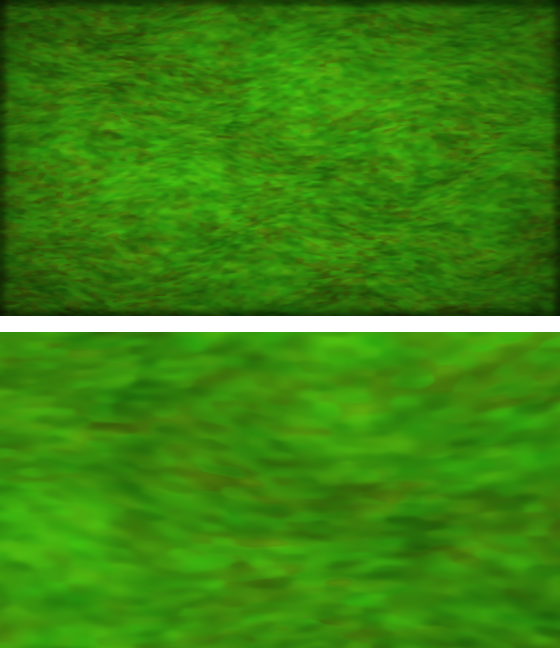
Top: the whole. Bottom: its middle third, enlarged.
Reproduce this texture procedurally as a WebGL 1 fragment shader.

```glsl
precision highp float;
uniform vec2 u_resolution;

#define BASE_GREEN 0.56
#define BLUE_RATIO 0.085
#define RED_RATIO 0.402
#define TINT_SPREAD 0.28
#define WAVINESS 0.014
#define PATCH_SIZE vec2(0.34, 0.15)
#define TUFT_SIZE vec2(0.10, 0.038)
#define BLADE_SIZE vec2(0.038, 0.0135)
#define FINE_SIZE vec2(0.021, 0.0085)
#define FLECK_DEPTH 0.16
#define VIGNETTE 0.45
#define BORDER_WIDTH 0.035

vec2 hash2(vec2 cell) {
  vec2 k = vec2(dot(cell, vec2(127.1, 311.7)), dot(cell, vec2(269.5, 183.3)));
  return fract(sin(k) * 43758.5453);
}

// Soft cellular noise: x is brightness, y is tint, both around zero
vec2 softCells(vec2 p) {
  vec2 base = floor(p);
  vec2 sum = vec2(0.0);
  float total = 0.0;
  for (int j = -1; j <= 1; j++) {
    for (int i = -1; i <= 1; i++) {
      vec2 cell = base + vec2(float(i), float(j));
      vec2 offset = cell + 0.15 + 0.7 * hash2(cell) - p;
      float reach = max(0.0, 1.0 - dot(offset, offset) / 1.9);
      float weight = pow(reach, 4.5) + 1e-4;
      sum += weight * hash2(cell + 57.3);
      total += weight;
    }
  }
  return sum / total - 0.5;
}

// Layered sines tilt the lie of the grass gently either way
vec2 bend(vec2 p) {
  float wave = sin(p.x * 5.3 + p.y * 8.0 + 0.7) + 0.6 * sin(p.x * 12.1 - p.y * 15.0 + 1.3);
  return vec2(p.x + 0.01 * sin(p.y * 23.0), p.y + WAVINESS * wave);
}

// Dark rim times a broad radial falloff
float vignette(vec2 p, vec2 halfSize) {
  vec2 rim = mix(vec2(0.58), vec2(1.0), smoothstep(0.0, BORDER_WIDTH, halfSize - abs(p)));
  float falloff = 1.0 - VIGNETTE * smoothstep(0.4, 1.5, length(p / halfSize));
  return rim.x * rim.y * falloff;
}

void main() {
  vec2 halfSize = 0.5 * u_resolution / u_resolution.y;
  vec2 p = gl_FragCoord.xy / u_resolution.y - halfSize;

  // Layers from broad patches down to single blades
  vec2 lie = bend(p);
  vec2 patches = softCells(lie / PATCH_SIZE + 11.0);
  vec2 tufts = softCells(lie / TUFT_SIZE + 23.0);
  vec2 blades = softCells(lie / BLADE_SIZE + 37.0);
  vec2 fine = softCells(lie / FINE_SIZE + 71.0);
  float shade = 1.0 + 0.22 * patches.x + 0.26 * tufts.x + 0.30 * blades.x + 0.27 * fine.x;

  // Soft olive flecks gather in the rougher tufts
  float rough = smoothstep(-0.15, 0.25, tufts.y + 0.6 * patches.y);
  float fleck = rough * smoothstep(-0.08, 0.30, fine.y + 0.5 * blades.y);
  shade *= 1.02 - FLECK_DEPTH * fleck;
  float green = BASE_GREEN * shade * vignette(p, halfSize);

  // Tint runs from pure green to olive
  float tint = 0.3 * patches.y + 0.4 * tufts.y + 0.5 * blades.y + 0.4 * fine.y + 0.35 * fleck;
  float red = green * (RED_RATIO + TINT_SPREAD * tint);
  gl_FragColor = vec4(red, green, green * BLUE_RATIO, 1.0);
}
```
